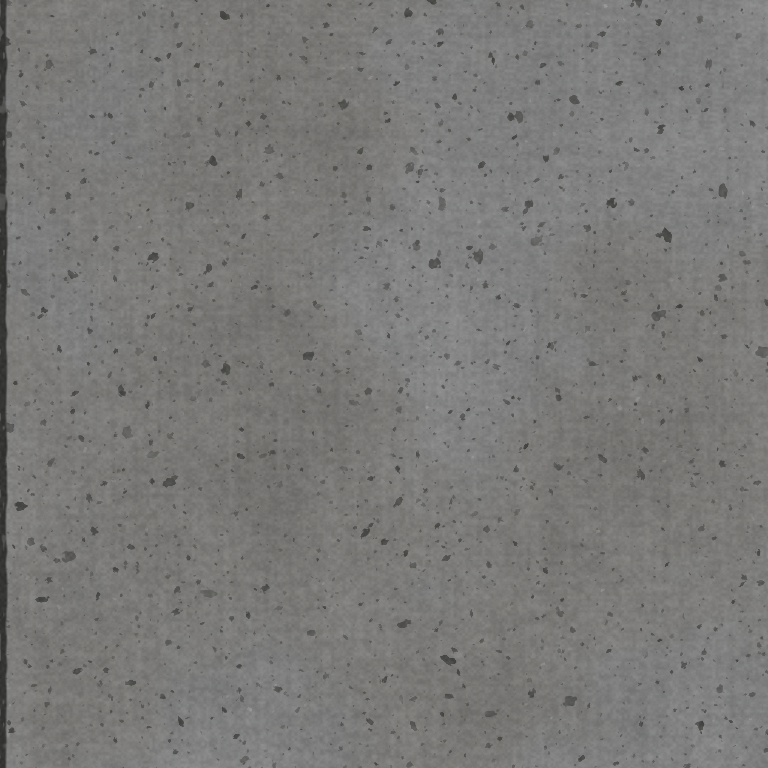
Give the GLSL for this texture, as a WebGL 1 fragment shader.

```glsl
precision highp float;
uniform vec2 u_resolution;

float hash(vec2 p) {
  return fract(sin(dot(p, vec2(127.1, 311.7))) * 43758.5453);
}

float noise(vec2 p) {
  vec2 cell = floor(p);
  vec2 f = fract(p);
  f = f * f * (3.0 - 2.0 * f);
  return mix(mix(hash(cell), hash(cell + vec2(1.0, 0.0)), f.x),
             mix(hash(cell + vec2(0.0, 1.0)), hash(cell + 1.0), f.x), f.y);
}

float fbm(vec2 p) {
  float sum = 0.0;
  float weight = 0.5;
  for (int i = 0; i < 5; i++) {
    sum += weight * noise(p);
    p = mat2(0.8, 0.6, -0.6, 0.8) * p * 2.03 + 17.3;
    weight *= 0.5;
  }
  return sum;
}

// Opacity of one scattered layer of angular stone chips
float chips(vec2 uv, float count, float share, float softness, float seed) {
  vec2 p = uv * count;
  vec2 home = floor(p);
  float cover = 0.0;
  for (int y = -1; y <= 1; y++) {
    for (int x = -1; x <= 1; x++) {
      vec2 cell = home + vec2(float(x), float(y));
      vec2 key = cell + seed;
      float present = step(hash(key), share);
      vec2 center = cell + vec2(hash(key + 3.7), hash(key + 8.3));
      float angle = 6.2832 * hash(key + 13.1);
      float c = cos(angle);
      float s = sin(angle);
      vec2 d = mat2(c, -s, s, c) * (p - center);
      d.y *= mix(1.0, 2.0, hash(key + 19.9));
      float size = hash(key + 23.5);
      float radius = mix(0.09, 0.21, size * size);
      float ragged = (noise(d / radius * 1.6 + key * 5.0) - 0.5) * radius * 0.9;
      float edge = (length(d) + ragged - radius) / count;
      float mask = 1.0 - smoothstep(-softness, softness, edge);
      float strength = mix(0.4, 1.0, hash(key + 31.7));
      cover = max(cover, present * strength * mask);
    }
  }
  return cover;
}

void main() {
  vec2 uv = gl_FragCoord.xy / u_resolution;
  float softness = max(0.0009, 0.7 / u_resolution.y);

  // Cloudy cement with faint brushed streaks in both directions
  float clouds = fbm(uv * 4.0 + 2.6) - 0.48;
  float patches = fbm(uv * 11.0 + 41.0) - 0.48;
  float upright = noise(uv * vec2(170.0, 14.0) + 5.0) - 0.5;
  float level = noise(uv * vec2(16.0, 150.0) + 9.0) - 0.5;

  // Fine grain
  float coarse = noise(uv * vec2(115.0, 135.0) + 60.0) - 0.5;
  float fine = noise(uv * 270.0 + 30.0) - 0.5;
  float dust = hash(floor(uv * 512.0)) - 0.5;

  float tone = 0.494 + 0.11 * clouds + 0.05 * patches
             + 0.022 * upright + 0.018 * level
             + 0.035 * coarse + 0.05 * fine + 0.018 * dust;
  vec3 warmth = mix(vec3(0.004, 0.0, -0.010), vec3(-0.001, 0.0, 0.001),
                    smoothstep(-0.16, 0.06, clouds));
  vec3 color = vec3(tone) + warmth;

  // Dark chips, from large to tiny
  float cover = chips(uv, 24.0, 0.30, softness, 11.0);
  cover = max(cover, 0.9 * chips(uv, 42.0, 0.36, softness, 57.0));
  cover = max(cover, 0.7 * chips(uv, 78.0, 0.30, softness, 93.0));
  vec3 chipColor = vec3(0.275, 0.275, 0.265) + 0.07 * fine + 0.06 * coarse;
  color = mix(color, chipColor, cover);

  // Sparse pale flecks
  color += 0.07 * chips(uv, 60.0, 0.05, softness, 151.0);

  // Worn dark joint along the left side
  float jointEdge = 0.0085 + 0.0025 * (noise(vec2(3.0, uv.y * 60.0)) - 0.5);
  float joint = 1.0 - smoothstep(-0.002, 0.002, uv.x - jointEdge);
  float worn = smoothstep(0.76, 0.9, noise(uv * vec2(200.0, 70.0) + 80.0));
  vec3 jointColor = vec3(0.205, 0.205, 0.2) + 0.05 * fine + 0.12 * worn;
  color = mix(color, jointColor, joint);

  gl_FragColor = vec4(color, 1.0);
}
```
